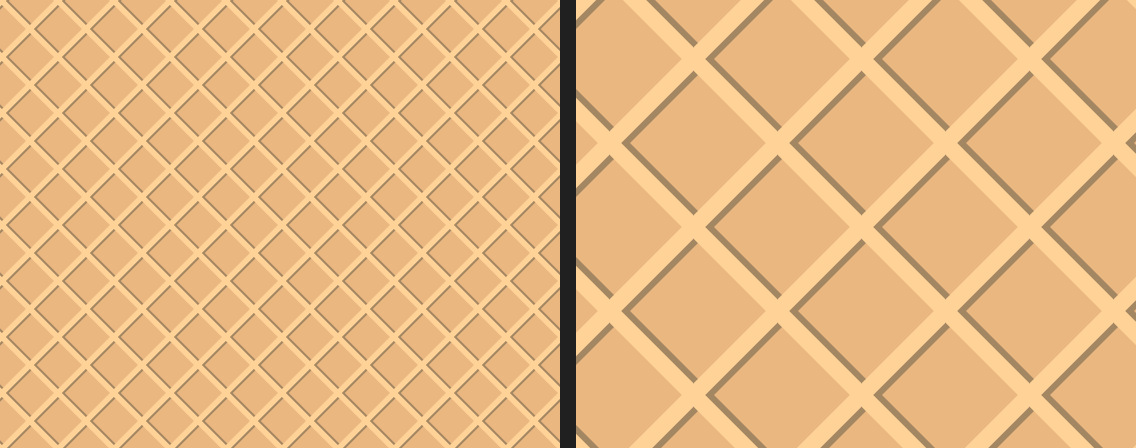
Left, the full canvas; right, a detail of the centre.
Give the GLSL for this pattern, as a Shadertoy shader.

```glsl
// Wafer lattice: two families of diagonal ridges cross over a flat base, and
// each ridge casts a thin shadow to its right. Both are periodic bands along
// the diagonals of a whole-numbered cell grid, so the canvas tiles.

const vec2  CELLS        = vec2(10.0, 8.0);     // repeats across and down
const vec2  CROSSING     = vec2(0.033, -0.018); // ridge crossing, in cells
const float RIDGE_WIDTH  = 0.140;               // horizontal width, in cells
const float SHADOW_WIDTH = 0.052;               // horizontal reach, in cells
const vec3  BASE_COLOR   = vec3(0.918, 0.718, 0.502);
const vec3  RIDGE_COLOR  = vec3(1.000, 0.822, 0.592);
const vec3  SHADOW_COLOR = vec3(0.640, 0.525, 0.385);

// Coverage of both band families, centred on whole values of each diagonal.
float latticeCoverage(vec2 diagonals, float width, float pixel) {
    vec2 offset = abs(fract(diagonals + 0.5) - 0.5);
    vec2 band = clamp(0.5 - (offset - 0.5 * width) / pixel, 0.0, 1.0);
    return max(band.x, band.y);
}

void mainImage(out vec4 fragColor, in vec2 fragCoord) {
    vec2 cell = fragCoord / iResolution.xy * CELLS - CROSSING;
    vec2 diagonals = vec2(cell.x + cell.y, cell.x - cell.y);

    // One pixel measured along a diagonal coordinate
    float pixel = length(CELLS / iResolution.xy);

    // Moving right advances both diagonals equally
    float shadow = latticeCoverage(diagonals - SHADOW_WIDTH, RIDGE_WIDTH, pixel);
    float ridge  = latticeCoverage(diagonals, RIDGE_WIDTH, pixel);

    vec3 color = mix(BASE_COLOR, SHADOW_COLOR, shadow);
    color = mix(color, RIDGE_COLOR, ridge);
    fragColor = vec4(color, 1.0);
}
```
